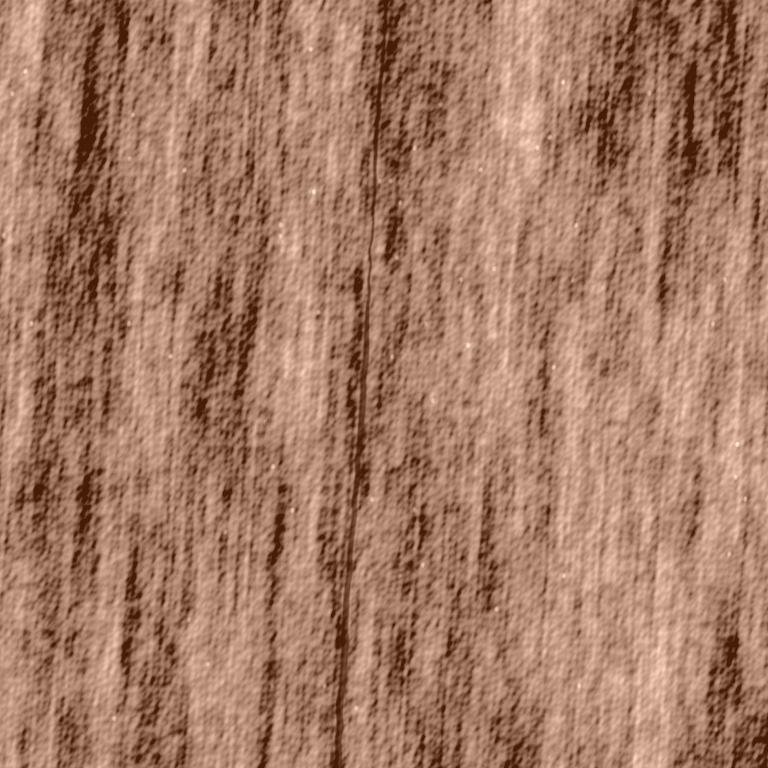
This texture is drawn by a WebGL 1 fragment shader. Its source:

```glsl
precision highp float;
// Weathered, faintly leaning wood grain: dark stain bands broken into flakes.
// Unit-variance noise layers, stretched along the grain, are summed to one
// level, which a tone curve turns into a shade of brown; a long crack is cut in.
uniform vec2 u_resolution;

const vec3  WOOD = vec3(0.72, 0.56, 0.47);
const float TILT = 0.065;                    // sideways lean over full height
// Frequencies across and along the grain, in cells per canvas
const vec2  BROAD_FREQ   = vec2(6.0, 0.9);
const vec2  BAND_FREQ    = vec2(17.0, 2.2);
const vec2  STREAK_FREQ  = vec2(48.0, 6.0);
const vec2  SCRATCH_FREQ = vec2(175.0, 3.5);
const vec2  THREAD_FREQ  = vec2(105.0, 19.0);
const vec2  FLAKE_FREQ   = vec2(165.0, 80.0);
const vec2  RELIEF_FREQ  = vec2(125.0, 100.0);
const float RIB_FREQ     = 125.0;
const float SPECK_FREQ   = 70.0;
// Layer weights; their squares add up to about one
const float BROAD = 0.20, BAND = 0.42, STREAK = 0.42, SCRATCH = 0.27;
const float THREAD = 0.38, FLAKE = 0.42, RELIEF = 0.42, RIB = 0.16;
const float FLAKE_LEAN = 0.3;
const float LEFT_SHADE = 0.35;               // more stain towards the left
const vec2  LIGHT_STEP = vec2(0.16, -0.2);   // relief offset, in cells
const float CRACK_X = 0.472;
const float CRACK_WIDTH = 0.0034;
const float CRACK_LEVEL = -1.9;

vec2 hash2(vec2 c) {
  vec3 a = fract(c.xyx * vec3(0.1031, 0.1030, 0.0973));
  a += dot(a, a.yzx + 33.33);
  return fract((a.xx + a.yz) * a.zy);
}

// Value noise scaled to zero mean and unit variance
float noise(vec2 p) {
  vec2 c = floor(p), f = fract(p);
  f = f * f * (3.0 - 2.0 * f);
  float low  = mix(hash2(c).x, hash2(c + vec2(1.0, 0.0)).x, f.x);
  float high = mix(hash2(c + vec2(0.0, 1.0)).x, hash2(c + 1.0).x, f.x);
  return (mix(low, high, f.y) - 0.5) * 4.66;
}

// Distance to the nearest scattered point
float cellular(vec2 p) {
  vec2 c = floor(p);
  float nearest = 8.0;
  for (int y = -1; y <= 1; y++) {
    for (int x = -1; x <= 1; x++) {
      vec2 cell = c + vec2(float(x), float(y));
      vec2 d = cell + hash2(cell + 71.0) - p;
      nearest = min(nearest, dot(d, d));
    }
  }
  return sqrt(nearest);
}

// Gentle slope for light wood, steeper into the stains
float tone(float level) {
  float lit = max(level, 0.0), dark = min(level, 0.0);
  return max(-0.047 + 0.09 * lit + 0.11 * dark - 0.04 * dark * dark, -0.45);
}

// Sparse pale dots
float specks(vec2 p) {
  vec2 cell = floor(p);
  float radius = length((fract(p) - 0.5) * vec2(1.3, 1.0));
  return step(0.988, hash2(cell + 19.0).x) * (1.0 - smoothstep(0.1, 0.34, radius));
}

void main() {
  vec2 uv = gl_FragCoord.xy / u_resolution.y;
  float pixel = 1.0 / u_resolution.y;

  // Grain coordinates: lean plus a slow waver
  vec2 grain = uv;
  grain.x -= TILT * (uv.y - 0.5);
  grain.x += 0.0016 * sin(uv.y * 9.0 + uv.x * 14.0) + 0.0006 * sin(uv.y * 31.0 + uv.x * 40.0);
  vec2 leaning = grain - vec2(FLAKE_LEAN * grain.y, 0.0);

  // Stains, from broad bands to single flakes
  float level = BROAD * noise(grain * BROAD_FREQ + 3.0);
  level += BAND * noise(grain * BAND_FREQ + 17.0);
  level += STREAK * noise(grain * STREAK_FREQ + 41.0);
  level += SCRATCH * noise(grain * SCRATCH_FREQ + 67.0);
  level += THREAD * noise(grain * THREAD_FREQ + 93.0);
  level += FLAKE * noise(leaning * FLAKE_FREQ + 129.0);
  level += LEFT_SHADE * (uv.x - 0.5);

  // Embossed surface and fine saw ribs
  vec2 bump = leaning * RELIEF_FREQ + 150.0;
  level += RELIEF * 3.0 * (cellular(bump + LIGHT_STEP) - cellular(bump - LIGHT_STEP));
  level += RIB * 1.4 * sin(6.2832 * RIB_FREQ * grain.x);

  // Long crack of varying width with a ragged edge
  float ragged = 0.0006 * noise(vec2(grain.y * 55.0, 5.0));
  float halfWidth = CRACK_WIDTH * (0.8 + 0.25 * noise(vec2(grain.y * 6.0, 9.0)));
  float gap = abs(grain.x - CRACK_X + ragged) - halfWidth;
  float crack = 1.0 - smoothstep(-pixel, pixel + 0.0012, gap);
  level = mix(level, CRACK_LEVEL + 0.2 * level, 0.88 * crack);

  float shade = tone(level) + 0.2 * specks(grain * SPECK_FREQ);
  gl_FragColor = vec4(clamp(WOOD + shade, 0.0, 1.0), 1.0);
}
```
